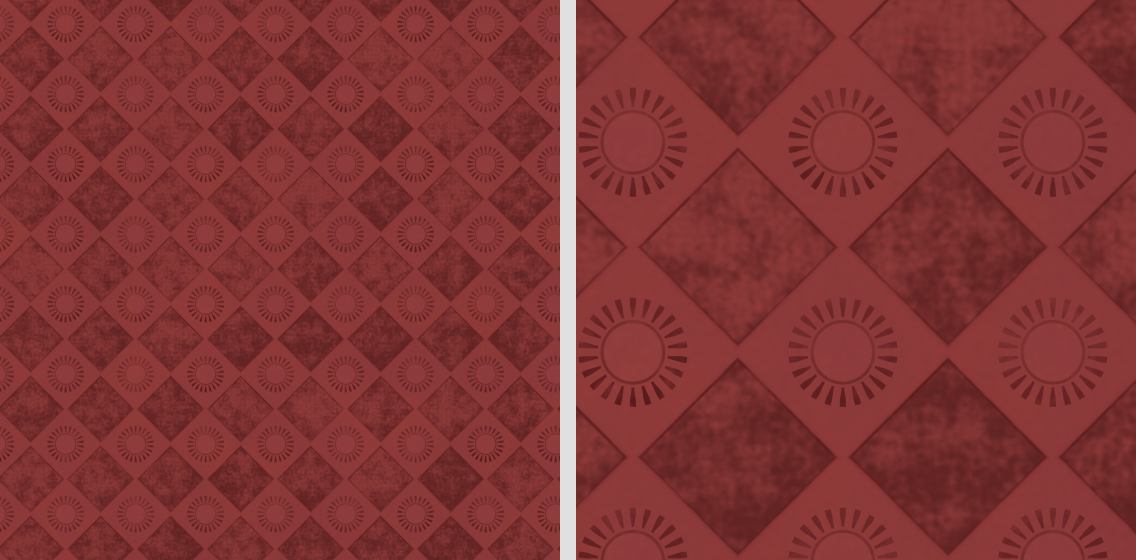
Left: the whole. Right: its middle third, enlarged.
Give the GLSL for this pattern, as a Shadertoy shader.

```glsl
// Worn red checkerboard of diamonds: plain tiles stamped with a small sunburst
// alternate with darker, mottled tiles. Distance functions on an 8 x 8 lattice
// give the shapes; wrapping gradient noise gives the stains, grain and wear.

const float TAU = 6.2831853;
const float REPEATS = 8.0;
const float RAYS = 22.0;
const vec2 SUN_ORIGIN = vec2(0.9375, 0.656);

const vec3 PLAIN = vec3(0.545, 0.221, 0.226);
const vec3 WARM = vec3(0.562, 0.230, 0.218);
const vec3 STAIN_DARK = vec3(0.395, 0.142, 0.142);
const vec3 STAIN_LIGHT = vec3(0.530, 0.215, 0.212);
const vec3 INK = vec3(0.340, 0.105, 0.108);

vec2 hash2(vec2 p) {
    vec3 q = fract(p.xyx * vec3(0.1031, 0.1030, 0.0973));
    q += dot(q, q.yzx + 33.33);
    return fract((q.xx + q.yz) * q.zy);
}

float cornerSlope(vec2 cell, vec2 offset, float period) {
    float angle = TAU * hash2(mod(cell, period) + 7.0).x;
    return dot(vec2(cos(angle), sin(angle)), offset);
}

// Gradient noise that wraps after a whole number of cells
float gradientNoise(vec2 p, float period) {
    vec2 i = floor(p), f = p - i;
    vec2 u = f * f * f * (f * (f * 6.0 - 15.0) + 10.0);
    vec2 e = vec2(1.0, 0.0);
    float low = mix(cornerSlope(i, f, period),
                    cornerSlope(i + e.xy, f - e.xy, period), u.x);
    float high = mix(cornerSlope(i + e.yx, f - e.yx, period),
                     cornerSlope(i + e.xx, f - e.xx, period), u.x);
    return mix(low, high, u.y);
}

float fbm(vec2 p, float period) {
    float sum = 0.0, gain = 0.6;
    for (int i = 0; i < 4; i++) {
        sum += gain * gradientNoise(p, period);
        p = p * 2.0 + 0.37;
        period *= 2.0;
        gain *= 0.64;
    }
    return sum;
}

float fill(float d, float aa) {
    return 1.0 - smoothstep(-aa, aa, d);
}

float diamondDistance(vec2 p, float halfDiagonal) {
    return (abs(p.x) + abs(p.y) - halfDiagonal) * 0.7071;
}

// Wedges that widen outwards, evenly spaced around a circle
float rayDistance(vec2 p) {
    float r = length(p);
    float sector = fract(atan(p.y, p.x) / TAU * RAYS) - 0.5;
    float across = abs(sector) * TAU / RAYS * r;
    float halfWidth = mix(0.006, 0.0145, smoothstep(0.165, 0.24, r));
    return max(across - halfWidth, abs(r - 0.214) - 0.046);
}

// Ink coverage of the stamp, pressed harder towards its lower side
float sunburst(vec2 p, float aa) {
    float r = length(p);
    float press = 0.88 - 0.7 * p.y;
    float rays = fill(rayDistance(p), aa);
    float ring = fill(abs(r - 0.147) - 0.007, aa) * 0.62;
    return max(rays, ring) * press;
}

vec3 plainTile(vec2 p, vec2 id, float warmth, float wear, float aa) {
    vec3 color = mix(PLAIN, WARM, warmth);
    color += vec3(0.012, 0.010, 0.013) * fill(length(p) - 0.135, aa);
    float fade = mix(0.66, 1.0, hash2(id + 31.0).x);
    return mix(color, INK, sunburst(p, aa) * fade * wear);
}

vec3 stainedTile(vec2 p, vec2 id, float shade) {
    vec2 random = hash2(id + 3.0);
    vec2 shifted = p + floor(random * 29.0);
    float cloud = fbm(shifted * 5.0, 160.0);
    float speckle = gradientNoise(shifted * 23.0, 736.0);
    float tone = 0.60 + 0.95 * cloud + 0.32 * speckle + shade;
    tone += 0.34 * (random.y - 0.5) + 0.22 * (p.y - p.x * 0.5);
    tone -= 0.18 * smoothstep(0.25, 0.47, abs(p.x) + abs(p.y));
    return mix(STAIN_DARK, STAIN_LIGHT, smoothstep(0.0, 1.0, tone));
}

void mainImage(out vec4 fragColor, in vec2 fragCoord) {
    vec2 uv = fragCoord / iResolution.xy;
    float aa = 0.7 * REPEATS / min(iResolution.x, iResolution.y);

    // Two interleaved lattices, half a repeat apart
    vec2 q = uv * REPEATS - SUN_ORIGIN;
    vec2 sunId = floor(q + 0.5), stainId = floor(q);
    vec2 sunP = q - sunId, stainP = q - stainId - 0.5;

    // Canvas-wide variation
    float broad = fbm(uv * 4.0, 4.0);
    float grain = gradientNoise(uv * 200.0, 200.0);
    float wear = mix(0.55, 1.0, smoothstep(-0.4, 0.15, fbm(uv * 40.0, 40.0)));
    float warmth = smoothstep(-0.2, 0.5, fbm(uv * 6.0, 6.0));

    vec3 plain = plainTile(sunP, mod(sunId, REPEATS), warmth, wear, aa);
    vec3 stained = stainedTile(stainP, mod(stainId, REPEATS), broad * 0.5);

    // Fine diagonal weave and grain show on the stained tiles
    vec2 thread = TAU * 64.0 * vec2(uv.x + uv.y, uv.x - uv.y);
    stained *= 1.0 + 0.02 * sin(thread.x) * sin(thread.y) + 0.09 * grain;
    plain *= 1.0 + 0.03 * grain;

    // Join the tiles, with a pressed line along the border
    float d = diamondDistance(stainP, 0.466);
    vec3 color = mix(plain, stained, fill(d, aa));
    float upper = smoothstep(-0.05, 0.05, stainP.y);
    float groove = fill(abs(d) - 0.007, aa) * mix(0.42, 0.72, upper);
    color = mix(color, INK, groove * wear);
    color -= 0.014 * fill(abs(d - 0.012) - 0.006, 0.012);

    color *= 1.0 + 0.04 * broad;
    fragColor = vec4(color, 1.0);
}
```
